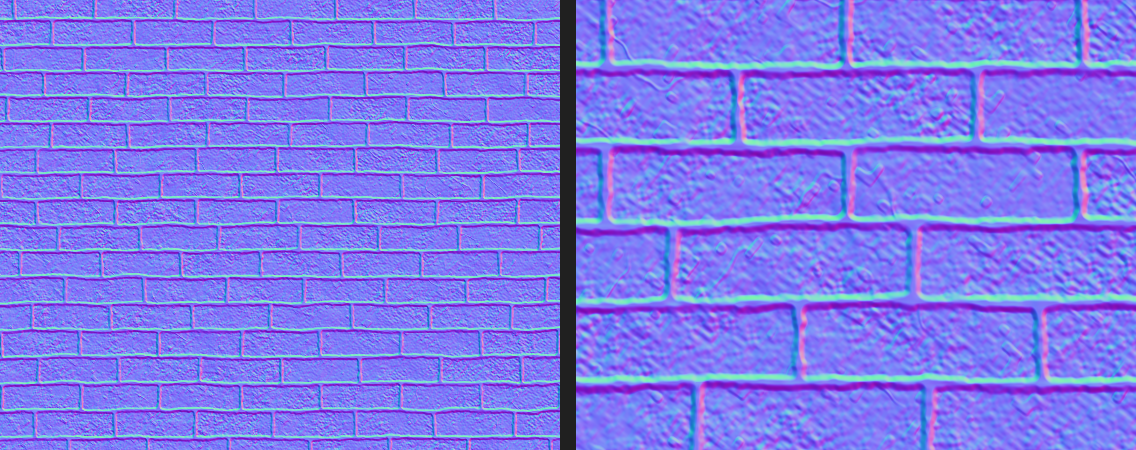
Left, the full canvas; right, a detail of the centre.
A WebGL 2 fragment shader for this texture map:

```glsl
#version 300 es
precision highp float;

uniform vec2 u_resolution;
out vec4 fragColor;

// Shift of the upright joints in each course, in brick lengths
const float courseShift[18] = float[18](
    0.20, 0.66, 0.06, 0.57, 0.10, 0.62, 0.46, 0.02, 0.45,
    0.75, 0.25, 0.82, 0.38, 0.00, 0.50, 0.00, 0.43, 0.86);

float hash(vec2 p) {
    return fract(sin(dot(p, vec2(127.1, 311.7))) * 43758.5);
}

float noise(vec2 p) {
    vec2 i = floor(p), f = fract(p);
    f = f * f * f * (f * (f * 6.0 - 15.0) + 10.0);
    return mix(mix(hash(i), hash(i + vec2(1, 0)), f.x),
               mix(hash(i + vec2(0, 1)), hash(i + vec2(1, 1)), f.x), f.y);
}

// Relief of the wall; one unit is one course high
float wallHeight(vec2 p) {
    // Courses, counted downwards, with slightly wandering bed joints
    float t = 17.2 - p.y;
    float v = t + 0.307 + 0.1 * sin((t - 4.0) * 0.27);
    v += 0.1 * (noise(p * vec2(0.8, 0.6)) - 0.5);
    v += 0.03 * (noise(p * vec2(2.5, 1.5) + 20.0) - 0.5);
    float course = clamp(floor(v), 0.0, 17.0);
    float f = v - course;

    // Upright joints, each nudged and leaning a little
    float x = p.x / 3.043 - courseShift[int(course)];
    float joint = floor(x + 0.5);
    float nudge = 0.05 * (hash(vec2(joint, course)) - 0.5);
    float lean = 0.03 * (hash(vec2(course, joint + 40.0)) - 0.5) * (f - 0.5);
    float side = abs(x - joint - nudge - lean) * 3.043;
    vec2 brick = vec2(floor(x - nudge), course);

    // Rounded distance to the mortar, with a softer slope below each bed
    float bed = min(f / 1.2, 1.0 - f);
    float d = 0.13 - length(max(0.13 - vec2(side, bed), 0.0));
    d += 0.035 * (noise(p * vec2(3.0, 5.0)) - 0.5) + 0.025 * (noise(p * 11.0) - 0.5);
    float mortar = 1.0 - smoothstep(0.015, 0.095, d);

    // Brick faces: swells, fine grain, shallow pits and a few creases
    mat2 turn = mat2(0.8, 0.6, -0.6, 0.8);
    vec2 q = turn * p;
    float rough = 0.6 + 0.35 * hash(brick + 7.0);
    rough *= 0.55 + 0.65 * smoothstep(0.2, 0.8, noise(q * 1.6 + 11.0));
    float grain = 0.035 * (noise(q * 5.0) - 0.5)
                + 0.032 * (noise(p * vec2(9.0, 12.0) + 31.0) - 0.5)
                + 0.032 * (noise(q * 17.0 + 57.0) - 0.5);
    float pits = smoothstep(0.78, 0.95, noise(q * 6.0 + 83.0));
    float bend = noise(q * 1.1 + 9.0 * hash(brick)) + 0.1 * noise(p * 5.0);
    float crease = smoothstep(0.04, 0.0, abs(bend - 0.6))
                 * smoothstep(0.5, 0.7, noise(p * 0.9 + 47.0));
    float face = 0.05 * noise(q * 1.3 + 5.0) + rough * grain
               + 0.02 * pits + 0.014 * crease;

    float bedGrain = 0.02 * noise(p * vec2(6.0, 11.0) + 64.0);
    return mix(face, 0.108 + bedGrain, mortar);
}

void main() {
    vec2 uv = gl_FragCoord.xy / u_resolution;
    vec2 p = uv * vec2(21.3, 17.2);

    // Slope by central differences
    vec2 e = vec2(0.02, 0.0);
    vec2 slope = vec2(wallHeight(p + e.xy) - wallHeight(p - e.xy),
                      wallHeight(p + e.yx) - wallHeight(p - e.yx)) / (2.0 * e.x);

    // Surface direction coded as colour
    vec3 normal = normalize(vec3(-slope * vec2(0.75, 1.05) - vec2(0.0, 0.04), 1.0));
    vec3 colour = normal * 0.5 + 0.5;
    fragColor = vec4(colour * vec3(1.0, 1.0, 0.975), 1.0);
}
```
